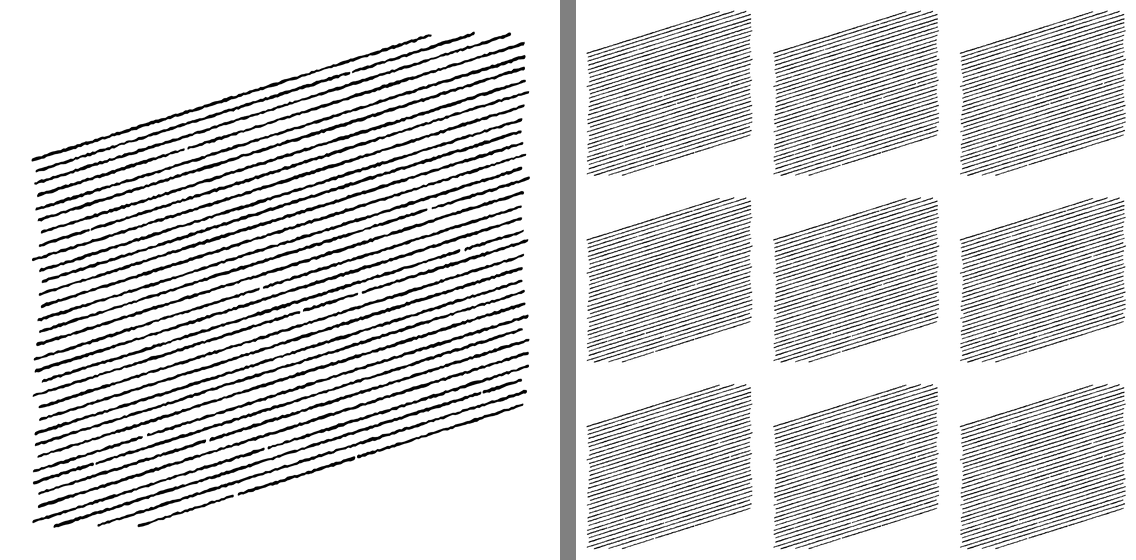
Left, the tile; right, the same tile 3 across and 3 down.
Reproduce this pattern procedurally as a WebGL 1 fragment shader.

```glsl
precision highp float;
// Thirty-three slanted ink strokes clipped to a square with a white margin.
// Each pixel finds its nearest stroke and measures a capsule distance whose
// centre and radius are roughened by noise; rare gaps break the strokes.
uniform vec2 u_resolution;

const float SLOPE = 0.3135;
const float SPACING = 0.0222;
const float LOWEST = -0.015;
const float COUNT = 33.0;

float hash(vec2 p) {
  vec2 q = fract(p * vec2(0.1031, 0.1137) + 0.17);
  q += dot(q, q.yx + 33.33);
  return fract((q.x + q.y) * q.x * 17.37);
}

// Piecewise linear noise in -1..1 along one stroke, with sharp teeth.
float roughness(float x, float seed) {
  float cell = floor(x);
  float a = hash(vec2(cell, seed));
  float b = hash(vec2(cell + 1.0, seed));
  return mix(a, b, x - cell) * 2.0 - 1.0;
}

float strokeDistance(vec2 p, float id) {
  // Uneven spacing, slow drift and fine serration of the centre line
  float intercept = LOWEST + id * SPACING + 0.0036 * (hash(vec2(id, 7.3)) - 0.5);
  float drift = 0.0006 * roughness(p.x * 7.0, id + 40.7);
  float teeth = 0.0010 * roughness(p.x * 230.0, id + 91.3);
  float across = (p.y - SLOPE * p.x - intercept) * 0.954 - drift - teeth;

  // Ink pressure swells the stroke, grain frays its edges
  float radius = 0.0025 + 0.0005 * roughness(p.x * 26.0, id + 151.9)
               + 0.0006 * roughness(p.x * 210.0 + 0.4, id + 213.1);

  // Ragged ends where the stroke meets the square
  float start = max(0.068, (0.0625 - intercept) / SLOPE)
              + 0.018 * (hash(vec2(id, 19.1)) - 0.5);
  float finish = min(0.935, (0.9375 - intercept) / SLOPE)
               + 0.018 * (hash(vec2(id, 27.7)) - 0.5);
  float beyond = max(start - p.x, p.x - finish);

  // Occasional breaks, at most one per tenth of the canvas
  float cell = floor(p.x * 10.0);
  float centre = (cell + 0.2 + 0.6 * hash(vec2(cell + 60.0, id + 5.9))) / 10.0;
  float halfGap = mix(0.003, 0.0065, hash(vec2(cell + 80.0, id + 3.1)));
  if (hash(vec2(cell + 30.0, id + 11.7)) < 0.05) {
    beyond = max(beyond, halfGap - abs(p.x - centre));
  }
  return length(vec2(max(beyond, 0.0), across)) - radius;
}

void main() {
  vec2 p = gl_FragCoord.xy / u_resolution;
  float pixel = 1.0 / min(u_resolution.x, u_resolution.y);

  float id = floor((p.y - SLOPE * p.x - LOWEST) / SPACING + 0.5);
  id = clamp(id, 0.0, COUNT - 1.0);

  float ink = 1.0 - smoothstep(-0.7 * pixel, 0.7 * pixel, strokeDistance(p, id));
  gl_FragColor = vec4(vec3(mix(1.0, 0.01, ink)), 1.0);
}
```
